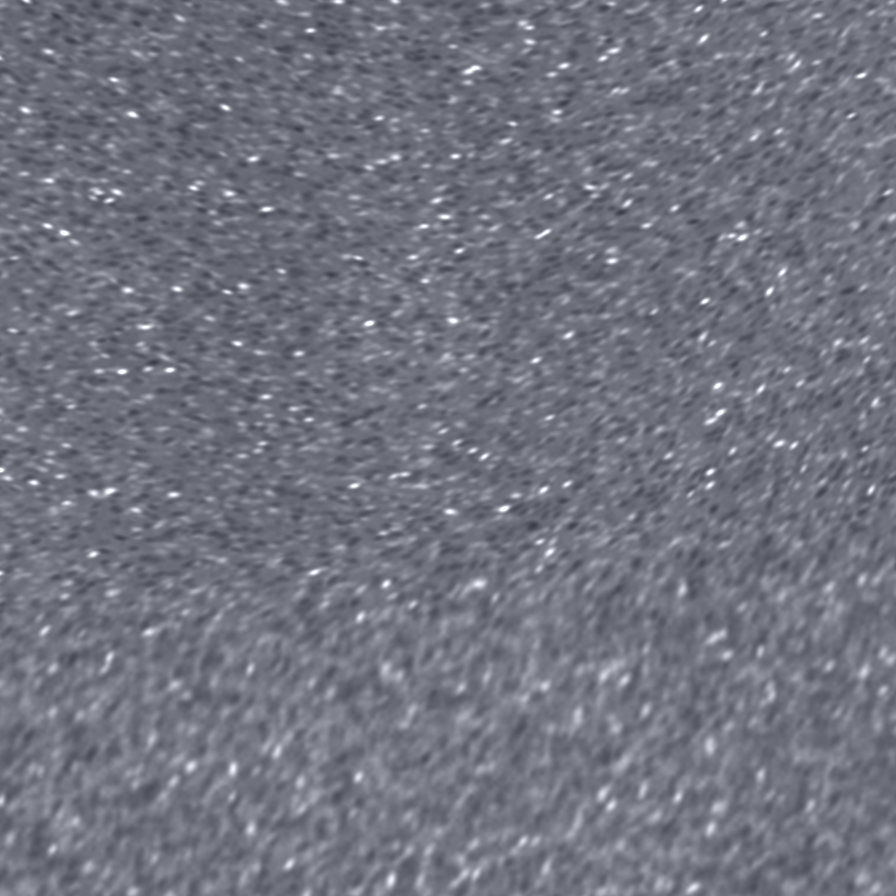
Write a Shadertoy shader that draws this texture.

```glsl
const float CELL = 0.009;                     // spacing of the grains
const vec2 FAR_GRAIN = vec2(0.0056, 0.0028);  // half length, half width at the top
const vec2 NEAR_GRAIN = vec2(0.0073, 0.0044); // the same at the bottom
const float FAR_CONTRAST = 0.32;
const float NEAR_CONTRAST = 0.205;
const float CHIP_SHARE = 0.035;               // share of bright chips
const float CHIP_BOOST = 2.0;
const float ANGLE_SPREAD = 0.6;
const float FINE_CONTRAST = 0.09;
const float MOTTLE_CONTRAST = 0.12;
const float BASE_TONE = 0.443;
const vec3 BLUE_TINT = vec3(-0.010, 0.0, 0.040);

vec4 hash4(vec2 p) {
    vec4 q = fract(p.xyxy * vec4(0.1031, 0.1030, 0.0973, 0.1099));
    q += dot(q, q.wzxy + 33.33);
    return fract((q.xxyz + q.yzzw) * q.zywx);
}

float valueNoise(vec2 p) {
    vec2 i = floor(p), f = fract(p);
    f = f * f * (3.0 - 2.0 * f);
    float low = mix(hash4(i).x, hash4(i + vec2(1, 0)).x, f.x);
    float high = mix(hash4(i + vec2(0, 1)).x, hash4(i + vec2(1, 1)).x, f.x);
    return mix(low, high, f.y);
}

// 0 in the far upper zone, 1 in the near lower zone
float nearness(vec2 uv) {
    return 1.0 - smoothstep(0.26, 0.42, uv.y - 0.09 * (uv.x - 0.5));
}

// Local direction of the streaks
float flowAngle(vec2 uv) {
    float upper = mix(-0.22, 0.5, smoothstep(0.25, 0.95, uv.x)) + 0.5 * (1.0 - uv.y);
    return mix(upper, 1.02, nearness(uv));
}

// Sum of soft, stretched light and dark grains
float grains(vec2 uv) {
    vec2 home = floor(uv / CELL);
    float angle = flowAngle(uv);
    vec2 size = mix(FAR_GRAIN, NEAR_GRAIN, nearness(uv));
    float sum = 0.0;
    for (int y = -2; y <= 2; y++) {
        for (int x = -2; x <= 2; x++) {
            vec2 cell = home + vec2(x, y);
            vec4 h = hash4(cell + 17.0);
            vec4 k = hash4(cell + 371.0);
            float a = angle + (h.z - 0.5) * ANGLE_SPREAD;
            vec2 d = uv - (cell + h.xy) * CELL;
            d = vec2(d.x * cos(a) + d.y * sin(a), d.y * cos(a) - d.x * sin(a));
            d /= size * mix(0.75, 1.0, k.y);
            float falloff = max(0.0, 1.0 - dot(d, d) / 6.0);
            float tone = 2.0 * h.w - 1.0 + CHIP_BOOST * step(1.0 - CHIP_SHARE, k.x);
            sum += tone * falloff * falloff * falloff;
        }
    }
    return sum;
}

void mainImage(out vec4 fragColor, in vec2 fragCoord) {
    vec2 uv = fragCoord / iResolution.y;
    float near = nearness(uv);

    // Grain, fine grit and broad mottling in log brightness
    float tone = grains(uv) * mix(FAR_CONTRAST, NEAR_CONTRAST, near);
    tone += FINE_CONTRAST * (valueNoise(uv * 190.0 + 40.0) - 0.5);
    float mottle = 0.6 * valueNoise(uv * 7.0 + 3.0) + 0.4 * valueNoise(uv * 24.0 + 90.0);
    tone += MOTTLE_CONTRAST * (mottle - 0.5);

    // Slightly darker upper left, lighter foreground
    tone += 0.03 * near - 0.06 * (1.0 - smoothstep(0.0, 0.7, length(uv - vec2(0.15, 0.9))));

    vec3 color = BASE_TONE * exp(tone) + BLUE_TINT;
    fragColor = vec4(clamp(color, 0.0, 1.0), 1.0);
}
```
